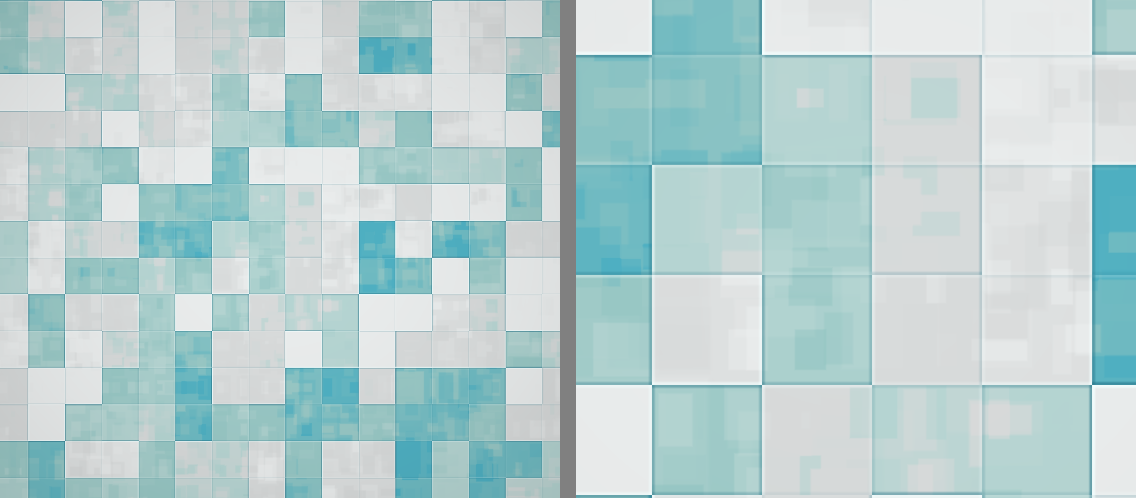
Left, the full canvas; right, a detail of the centre.
Give the GLSL for this background, as a Shadertoy shader.

```glsl
// A mosaic of square glass tiles running from pale grey through mint to teal.
// Tiles share tones in small random blocks, faint translucent patches overlap
// them, and each seam gets a bright line on its pale side and a dark one opposite.

#define TILE 0.0737        // tile side as a fraction of canvas height
#define GRID_SHIFT vec2(0.225, 0.45)
#define SEED 17.0
#define BLOCK_SHARE 0.5    // share of tiles that copy a block tone
#define PATCH_LAYERS 4
#define PATCH_TINT 0.15
#define SEAM_WIDTH 0.04    // in tiles
#define SEAM_LIGHT 0.8
#define SEAM_DARK 0.6
#define VIGNETTE 0.13

float hash(vec2 p) {
    return fract(sin(dot(p + SEED, vec2(127.1, 311.7))) * 43758.5453);
}

// Grey to teal ramp; eased segments gather the tones around each stop
vec3 palette(float t) {
    vec3 c = mix(vec3(0.89, 0.90, 0.90), vec3(0.82, 0.83, 0.83), smoothstep(0.10, 0.34, t));
    c = mix(c, vec3(0.69, 0.81, 0.80), smoothstep(0.40, 0.55, t));
    c = mix(c, vec3(0.58, 0.76, 0.75), smoothstep(0.58, 0.76, t));
    c = mix(c, vec3(0.42, 0.71, 0.74), smoothstep(0.79, 0.92, t));
    return mix(c, vec3(0.30, 0.67, 0.74), smoothstep(0.93, 1.0, t));
}

// Tone of one tile, often shared with a neighbour across or above
float tileTone(vec2 id) {
    vec2 wide = floor(id * vec2(0.5, 1.0));
    vec2 tall = floor(id * vec2(1.0, 0.5));
    float tone = hash(id);
    if (hash(wide + 71.3) < BLOCK_SHARE * 0.5) tone = hash(wide + 31.7);
    else if (hash(tall + 53.9) < BLOCK_SHARE) tone = hash(tall + 11.1);
    return clamp(tone + 0.07 * (hash(id + 5.3) - 0.5), 0.0, 1.0);
}

// Sum of faint rectangles scattered at several scales
float patchTint(vec2 g, float pixel) {
    float tint = 0.0;
    for (int i = 0; i < PATCH_LAYERS; i++) {
        float layer = float(i);
        float scale = 0.55 + 0.4 * layer;
        vec2 q = g * scale + vec2(0.37, 0.61) * (layer + 1.0);
        vec2 id = floor(q) + 40.0 * layer;
        vec2 halfSize = 0.12 + 0.34 * vec2(hash(id + 2.1), hash(id + 8.7));
        vec2 inside = halfSize - abs(fract(q) - 0.5);
        float soft = max(pixel * scale, 0.02);
        float mask = smoothstep(-soft, soft, min(inside.x, inside.y));
        tint += mask * (hash(id + 19.9) - 0.5) * PATCH_TINT;
    }
    return tint;
}

void mainImage(out vec4 fragColor, in vec2 fragCoord) {
    vec2 g = fragCoord / iResolution.y / TILE + GRID_SHIFT;
    float pixel = 1.0 / (iResolution.y * TILE);
    vec2 id = floor(g);
    vec2 local = fract(g) - 0.5;

    float tone = tileTone(id);
    float tint = patchTint(g, pixel);
    vec3 color = palette(clamp(tone + tint, 0.0, 1.0));

    // Seams with the four neighbours
    vec2 dir = vec2(1.0, 0.0);
    for (int i = 0; i < 4; i++) {
        float dist = 0.5 - dot(local, dir);
        float other = tileTone(id + dir);
        float diff = other - tone;
        vec3 otherColor = palette(clamp(other + tint, 0.0, 1.0));
        color = mix(color, otherColor, 0.5 * clamp(1.0 - 2.0 * dist / pixel, 0.0, 1.0));

        float width = max(SEAM_WIDTH, pixel);
        float line = 1.0 - smoothstep(0.3 * width, width, dist);
        float strength = clamp(0.2 + 1.5 * abs(diff), 0.0, 1.0);
        strength *= mix(0.4, 1.0, hash(2.0 * id + dir + 90.0));
        vec3 lineColor = diff > 0.0 ? vec3(0.93, 0.98, 0.98) : vec3(0.13, 0.44, 0.52);
        float amount = diff > 0.0 ? SEAM_LIGHT : SEAM_DARK;
        color = mix(color, lineColor, line * strength * amount);
        dir = vec2(-dir.y, dir.x);
    }

    // Brighter centre, dimmer corners
    vec2 centred = fragCoord / iResolution.xy - 0.5;
    color *= 1.03 - VIGNETTE * 1.6 * dot(centred, centred);
    fragColor = vec4(clamp(color, 0.0, 1.0), 1.0);
}
```
